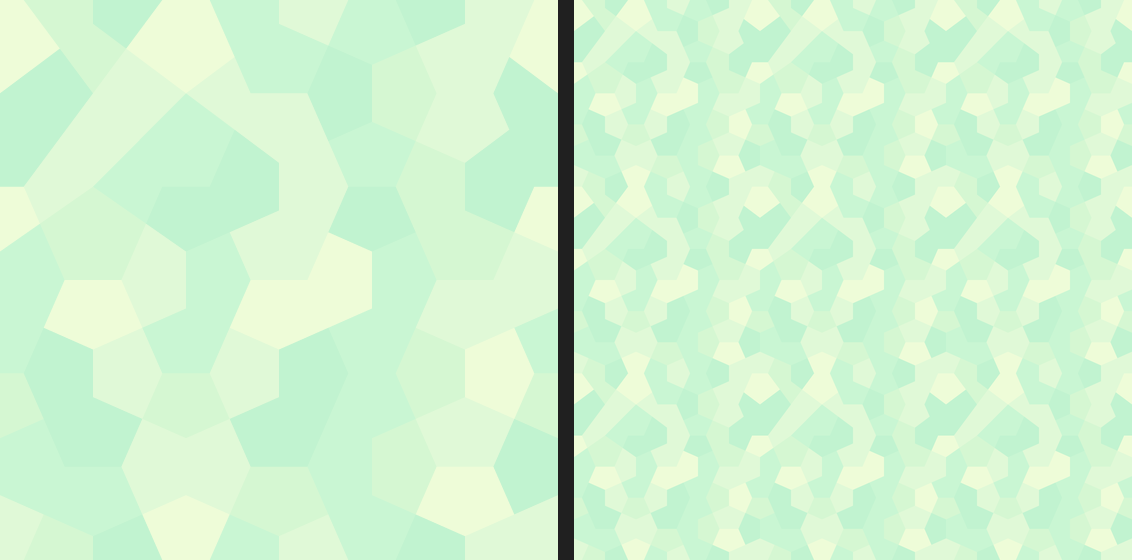
Left, the tile; right, the same tile 3 across and 3 down.
A Shadertoy shader for this pattern:

```glsl
// Pale mint and cream pentagons in a Cairo tiling that wraps on all sides.
// Grid nodes carry short bars, alternately level and upright; in each square
// two lines joining the bar ends cross and split it among four cells.

#define NODES 6.0          // nodes per side, must be even
#define BAR_ODD 0.305      // half length of bars on odd rows
#define BAR_EVEN 0.255     // half length of bars on even rows
#define COLLAPSE 0.08      // share of bars shrunk to a point
#define SEED 3.7
#define SAMPLES 4          // subsamples per axis

const vec3 GREEN = vec3(0.757, 0.951, 0.814);
const vec3 MINT  = vec3(0.790, 0.965, 0.827);
const vec3 LEAF  = vec3(0.837, 0.969, 0.824);
const vec3 PALE  = vec3(0.880, 0.976, 0.843);
const vec3 CREAM = vec3(0.933, 0.988, 0.847);

float hash(vec2 p) {
    return fract(sin(dot(p, vec2(127.1, 311.7)) + SEED) * 43758.5453);
}

// Half length of the bar at a node, in grid units
float barLength(vec2 node) {
    node = mod(node, NODES);
    if (hash(node + 31.0) < COLLAPSE) return 0.0;
    return mod(node.y, 2.0) > 0.5 ? BAR_ODD : BAR_EVEN;
}

// Palette spread evenly within small groups of cells, in random order
vec3 cellColor(vec2 key) {
    key = mod(key, 2.0 * NODES);
    vec2 group = floor(key / vec2(4.0, 2.0));
    float turn = hash(group + 57.0) < 0.5 ? -0.25 : 0.25;
    float tone = fract(hash(group) + turn * mod(key.x, 4.0));
    if (tone < 0.20) return GREEN;
    if (tone < 0.42) return MINT;
    if (tone < 0.61) return LEAF;
    if (tone < 0.87) return PALE;
    return CREAM;
}

vec3 tiling(vec2 uv) {
    vec2 p = uv * NODES;
    vec2 square = floor(p);
    vec2 q = p - square;
    bool even = mod(square.x + square.y, 2.0) < 0.5;

    // Bars at the four corners of the square
    float sw = barLength(square);
    float se = barLength(square + vec2(1.0, 0.0));
    float nw = barLength(square + vec2(0.0, 1.0));
    float ne = barLength(square + vec2(1.0, 1.0));

    // Steep line joins the level bars, shallow line the upright ones
    float steep = even ? mix(sw, 1.0 - ne, q.y) : mix(1.0 - se, nw, q.y);
    float shallow = even ? mix(1.0 - nw, se, q.x) : mix(sw, 1.0 - ne, q.x);
    bool right = q.x > steep;
    bool above = q.y > shallow;

    // Each wedge belongs to the cell centred on one side of the square
    float side = right ? 1.0 : -1.0;
    bool sideways = (right == above) == even;
    vec2 toSide = sideways ? vec2(side, 0.0) : vec2(0.0, even ? -side : side);
    return cellColor(2.0 * square + 1.0 + toSide);
}

void mainImage(out vec4 fragColor, in vec2 fragCoord) {
    // Average a grid of subsamples to smooth the edges
    vec3 sum = vec3(0.0);
    for (int j = 0; j < SAMPLES; j++) {
        for (int i = 0; i < SAMPLES; i++) {
            vec2 offset = (vec2(i, j) + 0.5) / float(SAMPLES) - 0.5;
            sum += tiling((fragCoord + offset) / iResolution.xy);
        }
    }
    fragColor = vec4(sum / float(SAMPLES * SAMPLES), 1.0);
}
```
